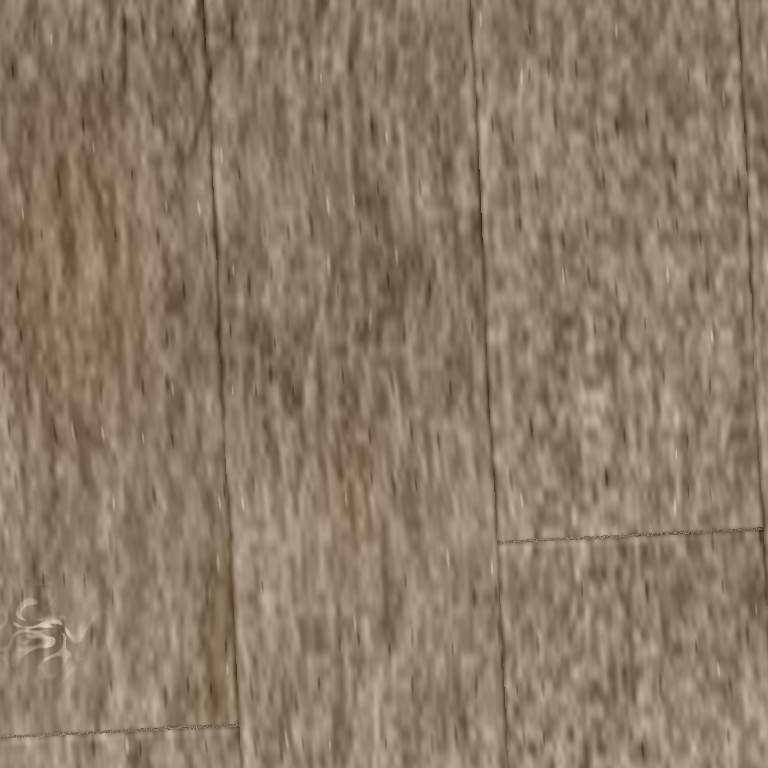
Write a WebGL 2 fragment shader that draws this texture.

```glsl
#version 300 es
precision highp float;

uniform vec2 u_resolution;
out vec4 fragColor;

const float BOARD_WIDTH = 0.3475;
const float BOARD_START = 0.267;
const float BOARD_LEAN = 0.046;

float hash(vec2 p) {
  return fract(sin(dot(p, vec2(127.1, 311.7))) * 43758.5453);
}

float noise(vec2 p) {
  vec2 cell = floor(p);
  vec2 f = fract(p);
  f = f * f * (3.0 - 2.0 * f);
  float low = mix(hash(cell), hash(cell + vec2(1, 0)), f.x);
  float high = mix(hash(cell + vec2(0, 1)), hash(cell + vec2(1, 1)), f.x);
  return mix(low, high, f.y);
}

// Noise centred on zero
float ripple(vec2 p) {
  return noise(p) - 0.5;
}

float band(float d, float halfWidth) {
  return exp(-d * d / (halfWidth * halfWidth));
}

float blob(vec2 p, vec2 centre, vec2 radius) {
  vec2 d = (p - centre) / radius;
  return exp(-dot(d, d));
}

// One short upright stroke in some cells of a grid
float strokes(vec2 p, vec2 grid, vec2 size, float chance, float seed) {
  vec2 cell = floor(p * grid) + seed;
  vec2 shift = vec2(hash(cell + 3.1), hash(cell + 7.7)) - 0.5;
  vec2 d = (fract(p * grid) - 0.5 - 0.4 * shift) / grid;
  float present = step(1.0 - chance, hash(cell));
  float scale = mix(0.5, 1.0, hash(cell + 5.3));
  return present * (1.0 - smoothstep(0.2, 1.0, length(d / (size * scale))));
}

// Streaks at three scales, shorter where coarse is high
float woodGrain(vec2 p, float coarse) {
  float stretch = mix(1.0, 1.7, coarse);
  float wide = ripple(p * vec2(66.0, 7.0 * stretch));
  float medium = ripple(p * vec2(112.0, 23.0 * stretch) + 17.0);
  float fine = ripple(p * vec2(175.0, 62.0) + 41.0);
  return 0.12 * wide + 0.19 * medium + 0.13 * fine;
}

// Nested pointed growth rings
float cathedral(vec2 p, vec2 tip) {
  float side = p.x - tip.x;
  float slope = mix(2.1, 5.0, smoothstep(-0.01, 0.01, side));
  float height = p.y - tip.y - slope * sqrt(side * side + 0.00008);
  height += 0.05 * ripple(p * vec2(13.0, 9.0));
  float ring = 0.5 + 0.5 * cos(height * 42.0);
  return pow(ring, 5.0) * smoothstep(-0.08, 0.0, height);
}

// Dark groove with a pale lip beside it
float groove(float d, float wear) {
  return 0.075 * band(d - 0.008, 0.0045) * (1.0 - 0.5 * wear)
       - 0.15 * band(d, 0.0032) * (0.5 + 0.7 * wear);
}

float jointHeight(float id, float x) {
  return 0.15 + 0.11 * id + 1.2 * (1.0 - mod(id, 2.0)) + 0.052 * x;
}

void main() {
  vec2 uv = gl_FragCoord.xy / u_resolution;

  // Board layout
  float bend = 0.004 * ripple(vec2(uv.y * 4.0, 2.0));
  float across = uv.x - BOARD_LEAN * (1.0 - uv.y) - BOARD_START + bend;
  float id = floor(across / BOARD_WIDTH);
  float seam = across - BOARD_WIDTH * floor(across / BOARD_WIDTH + 0.5);
  float joint = uv.y - jointHeight(id, uv.x);
  float plank = id + 5.0 * smoothstep(0.002, -0.002, joint);
  float leftBoard = smoothstep(0.003, -0.003, across);

  // Grain follows the lean of the boards and wanders a little
  vec2 along = vec2(across, uv.y);
  along.x += 0.022 * ripple(uv * vec2(4.0, 3.5) + plank * 3.0);
  along.x += 0.005 * ripple(uv * vec2(16.0, 13.0));
  float coarse = smoothstep(0.5, 1.0, id);
  float tone = woodGrain(along + plank * vec2(2.37, 1.13), coarse);
  tone *= 0.8 + 0.45 * noise(uv * vec2(5.0, 4.0) + 9.0);

  // Broad light and shade
  tone += 0.055 * ripple(uv * vec2(6.0, 4.0) + plank * 4.0);
  tone += 0.05 * (0.5 - uv.y);
  tone -= 0.035 * blob(uv, vec2(0.06, 0.85), vec2(0.24, 0.28));

  // Growth rings, pores and pale flecks
  tone -= 0.10 * leftBoard * cathedral(uv, vec2(0.248, 0.755))
        * smoothstep(0.65, 0.78, uv.y) * smoothstep(0.02, 0.16, uv.x);
  tone -= 0.12 * strokes(along + 2.0, vec2(34.0, 15.0), vec2(0.004, 0.024), 0.33, 11.0);
  tone += 0.15 * strokes(along + 2.0, vec2(23.0, 13.0), vec2(0.0035, 0.02), 0.14, 29.0);
  tone -= 0.13 * blob(along, vec2(0.147, 0.405), vec2(0.004, 0.05));

  // Seams and end joints
  float wear = noise(uv * vec2(9.0, 17.0));
  tone += groove(seam, wear);
  tone += 0.65 * groove(-joint, wear);

  // Scuffed patch
  float scuff = blob(uv, vec2(0.06, 0.18), vec2(0.055, 0.045));
  float scratches = noise(uv * vec2(95.0, 70.0) + 6.0 * noise(uv * 30.0));
  tone += 0.28 * scuff * smoothstep(0.48, 0.85, scratches);

  vec3 colour = vec3(0.558, 0.492, 0.427) + tone * vec3(1.0, 1.02, 1.0);

  // Warm tint and olive stains
  float warm = blob(uv, vec2(0.10, 0.64), vec2(0.13, 0.26));
  warm += 0.8 * blob(uv, vec2(0.46, 0.36), vec2(0.055, 0.13));
  colour -= warm * vec3(0.012, 0.018, 0.04);
  float wedge = mix(0.075, 0.008, smoothstep(0.05, 0.42, uv.y));
  float stain = smoothstep(-wedge, -0.5 * wedge, across) * leftBoard;
  stain *= smoothstep(0.045, 0.07, uv.y) * smoothstep(0.44, 0.24, uv.y);
  stain *= 0.35 + 0.75 * noise(along * vec2(62.0, 12.0));
  colour -= stain * vec3(0.13, 0.13, 0.18);

  fragColor = vec4(clamp(colour, 0.0, 1.0), 1.0);
}
```
